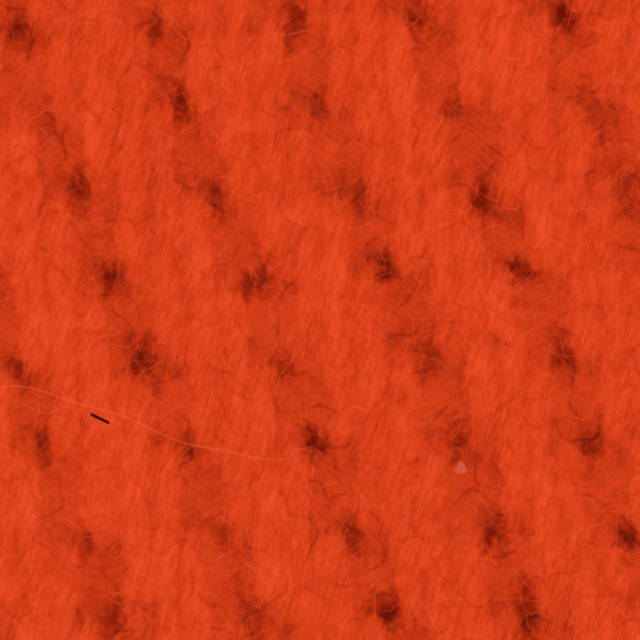
Reproduce this texture procedurally as a Shadertoy shader.

```glsl
// Fuzzy orange twill weave: leaning yarn floats, diagonal steps of dark gaps, loose fibres.
#define COLUMNS 18.8      // yarn columns across the canvas
#define ROWS 7.53         // weft rows down the canvas
#define STEP 4.0          // rows between two gaps of one column
#define LEAN 0.13         // sideways drift of a float, columns per row
#define TILT 0.025        // slope of the weft rows
#define YARN_RADIUS 0.52  // half width of a float, in columns
#define FUZZ 0.42         // strength of the loose fibres
#define GAP_COLOR vec3(0.43, 0.075, 0.02)
#define YARN_COLOR vec3(0.79, 0.218, 0.078)
#define CROWN_COLOR vec3(0.93, 0.305, 0.15)
#define FIBRE_COLOR vec3(0.93, 0.37, 0.21)

vec2 hash2(vec2 p) {
    vec3 q = fract(p.xyx * vec3(0.1031, 0.1030, 0.0973));
    q += dot(q, q.yzx + 33.33);
    return fract((q.xx + q.yz) * q.zy);
}

float noise(vec2 p) {
    vec2 i = floor(p), f = fract(p);
    f = f * f * (3.0 - 2.0 * f);
    return mix(mix(hash2(i).x, hash2(i + vec2(1, 0)).x, f.x),
               mix(hash2(i + vec2(0, 1)).x, hash2(i + vec2(1, 1)).x, f.x), f.y);
}

// Soft-edged stroke from the distance to its centre line
float stroke(float dist, float halfWidth, float blur) {
    return 1.0 - smoothstep(halfWidth, halfWidth + blur, abs(dist));
}

// One randomly turned, curved fibre per cell
float fibres(vec2 p, float density, float halfWidth, float pixel) {
    vec2 g = p * density, cell = floor(g);
    float cover = 0.0;
    for (int j = -1; j <= 1; j++)
    for (int k = -1; k <= 1; k++) {
        vec2 id = cell + vec2(j, k);
        vec2 r = hash2(id + density), centre = hash2(id + 71.0);
        float angle = 6.2832 * r.x;
        vec2 q = g - id - centre;
        q = vec2(cos(angle) * q.x + sin(angle) * q.y, cos(angle) * q.y - sin(angle) * q.x);
        q.y += (r.y - 0.5) * 2.0 * q.x * q.x + 0.07 * sin(q.x * 6.0 + 20.0 * r.y);
        float ends = 1.0 - smoothstep(0.25, 0.85, abs(q.x));
        float line = stroke(q.y, halfWidth * density, 1.5 * pixel * density);
        cover = max(cover, line * ends * (0.25 + 0.75 * centre.x));
    }
    return cover;
}

// Dust and stray pieces lying on the cloth
vec3 addDebris(vec3 color, vec2 uv, float pixel) {
    float strayY = mix(0.395, 0.285, smoothstep(0.0, 0.42, uv.x)) + 0.003 * sin(uv.x * 40.0);
    float stray = stroke(uv.y - strayY, 0.0006, 1.5 * pixel) * (1.0 - smoothstep(0.4, 0.52, uv.x));
    color = mix(color, FIBRE_COLOR, 0.4 * stray);
    vec2 d = uv - vec2(0.156, 0.346);
    float sliver = stroke(d.y + 0.48 * d.x, 0.0013, 1.5 * pixel) * stroke(d.x, 0.013, 0.003);
    color = mix(color, vec3(0.2, 0.06, 0.04), 0.9 * sliver);
    vec2 s = uv - vec2(0.72, 0.268);
    float speck = stroke(length(s) + 0.002 * sin(3.0 * atan(s.y, s.x)), 0.007, 0.004);
    return mix(color, vec3(0.83, 0.42, 0.32), 0.6 * speck);
}

void mainImage(out vec4 fragColor, in vec2 fragCoord) {
    vec2 uv = fragCoord / iResolution.xy;
    float pixel = 1.0 / iResolution.y;

    // Weave coordinates: x counts columns, y counts rows downward
    vec2 p = vec2(uv.x, 1.0 - uv.y);
    vec2 weave = vec2((p.x - 0.18) * COLUMNS + 1.0, (p.y + TILT * p.x - 0.447) * ROWS + 0.5);
    weave.x += 0.45 * (noise(p * 9.0) - 0.5) + 0.22 * (noise(p * 26.0 + 7.0) - 0.5);
    weave.y += 0.24 * (noise(p * 11.0 + 31.0) - 0.5) + 0.14 * (noise(p * 40.0) - 0.5);
    // Frayed outlines
    weave += vec2(0.22, 0.16) * (vec2(noise(p * 95.0), noise(p * vec2(150.0, 60.0) + 9.0)) - 0.5);

    // Raised floats and the gaps beside each crossing
    float yarn = 0.0, gap = 0.0;
    for (int k = -2; k <= 1; k++) {
        float column = floor(weave.x) + float(k);
        float row = weave.y - column;
        float repeat = floor(row / STEP + 0.5);
        float fromCrossing = row - repeat * STEP;
        float along = mod(row, STEP) - 0.5 * STEP;
        vec2 floatRandom = hash2(vec2(column, floor(row / STEP)) + 50.0);
        vec2 gapRandom = hash2(vec2(column, repeat) + 90.0);

        float across = (weave.x - column - 0.5 - LEAN * along) / YARN_RADIUS;
        float raised = smoothstep(0.02, 0.85, abs(fromCrossing));
        yarn = max(yarn, sqrt(max(0.0, 1.0 - across * across)) * raised * (0.85 + 0.2 * floatRandom.x));

        vec2 e = vec2(weave.x - column - 1.0, fromCrossing - 0.5) + 0.2 * (gapRandom - 0.5);
        float d2 = dot(e * vec2(1.5, 3.3), e * vec2(1.5, 3.3));
        gap += (0.15 * exp(-d2) + 0.24 * exp(-5.0 * d2)) * (0.4 + 0.8 * gapRandom.x);
    }

    // Fine spun fibres: steep on the floats, level on the weft
    float twist = noise(vec2(uv.x * 210.0 - uv.y * 75.0, uv.y * 38.0 + uv.x * 20.0)) - 0.5;
    twist += 0.8 * (noise(vec2(uv.x * 400.0 - uv.y * 120.0, uv.y * 75.0)) - 0.5);
    float level = noise(vec2(uv.x * 45.0, uv.y * 220.0 + 4.0 * sin(uv.x * 50.0))) - 0.5;
    float weft = 0.55 + 0.06 * cos(6.2832 * weave.y) + 0.13 * level;
    float tone = mix(weft, 0.52 + 0.28 * yarn + 0.19 * twist, smoothstep(0.0, 0.7, yarn));
    tone += 0.14 * (noise(p * 21.0 + 3.0) - 0.5) + 0.12 * (noise(p * 65.0 + 5.0) - 0.5) - gap;

    // Matted down: thin wandering ridges
    vec2 mat = p * 55.0 + 1.6 * vec2(noise(p * 80.0), noise(p * 80.0 + 40.0));
    float ridge = 1.0 - abs(2.0 * noise(mat) - 1.0);
    tone += 0.10 * (ridge * ridge * ridge * ridge - 0.25);

    // Tone to colour, then fuzz in three sizes, with its shadow
    float fuzz = 0.9 * fibres(uv, 13.0, 0.0005, pixel) + 0.8 * fibres(uv + 3.1, 24.0, 0.0005, pixel)
               + 0.7 * fibres(uv + 7.7, 38.0, 0.0004, pixel);
    tone -= 0.16 * fibres(uv + 5.3, 20.0, 0.0008, 2.0 * pixel);
    vec3 color = mix(GAP_COLOR, YARN_COLOR, clamp(tone / 0.55, 0.0, 1.0));
    color = mix(color, CROWN_COLOR, clamp((tone - 0.55) / 0.45, 0.0, 1.0));
    color = mix(color, FIBRE_COLOR, FUZZ * min(fuzz, 1.4) * (0.6 + 0.9 * min(gap, 0.5)));
    fragColor = vec4(addDebris(color, uv, pixel), 1.0);
}
```
